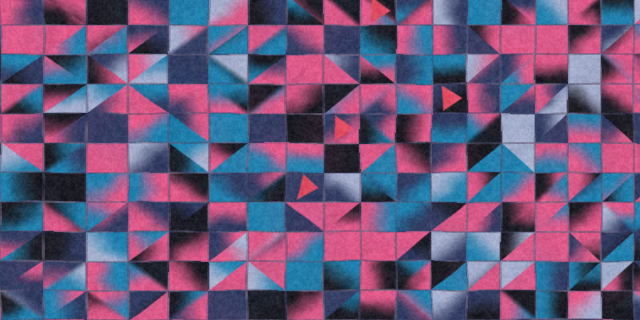
Write a Shadertoy shader that draws this pattern.

```glsl
// Airbrushed patchwork of slightly uneven tiles in pink, teal, navy and black.
// Each tile is flat, softly graded, or split on a diagonal into two graded
// halves; thin seams, chalky grain and a few red shards add wear.

#define ROWS 10.85
#define COLUMN_CURVE vec2(14.45, 2.75) // linear and quadratic column growth
#define SEAM_WIDTH 0.018
#define SPLIT_CHANCE 0.52
#define FLAT_CHANCE 0.30
#define GRAIN 0.07
#define PINK vec3(0.89, 0.35, 0.54)
#define TEAL vec3(0.12, 0.51, 0.69)
#define NAVY vec3(0.19, 0.23, 0.38)
#define BLACK vec3(0.10, 0.10, 0.13)
#define PALE vec3(0.66, 0.70, 0.82)
#define RED vec3(0.88, 0.27, 0.31)

float hash(vec2 p, float salt) {
    vec3 q = fract(vec3(p.xyx + salt * 7.31) * vec3(0.1031, 0.1030, 0.0973));
    q += dot(q, q.yzx + 33.33);
    return fract((q.x + q.y) * q.z);
}

float noise(vec2 p) {
    vec2 i = floor(p), f = fract(p);
    f = f * f * (3.0 - 2.0 * f);
    return mix(mix(hash(i, 0.0), hash(i + vec2(1, 0), 0.0), f.x),
               mix(hash(i + vec2(0, 1), 0.0), hash(i + vec2(1, 1), 0.0), f.x), f.y);
}

// Weighted choice from the five paints
vec3 paint(float h) {
    if (h < 0.29) return PINK;
    if (h < 0.52) return TEAL;
    if (h < 0.72) return NAVY;
    if (h < 0.90) return BLACK;
    return PALE;
}

// Soft gradient between two paints in one of eight directions
vec3 airbrush(vec2 cell, vec2 f, float salt) {
    float first = hash(cell, salt);
    // Neighbouring tiles alternate between warm and cool
    float parity = mod(cell.x + cell.y, 2.0);
    if (hash(cell, salt + 1.0) < 0.3) first = mix(0.3 + 0.6 * first, 0.28 * first, parity);
    vec3 a = paint(first);
    vec3 b = paint(fract(first + 0.2 + 0.6 * hash(cell, salt + 2.0)));
    if (hash(cell, salt + 3.0) < FLAT_CHANCE) b = mix(a, b, 0.06);
    float angle = floor(hash(cell, salt + 4.0) * 8.0) * 0.785398;
    float t = dot(f - 0.5, vec2(cos(angle), sin(angle))) + 0.5;
    t += 0.25 * (noise(f * 2.5 + cell * 5.0) - 0.5);
    return mix(a, b, smoothstep(0.12, 0.92, t));
}

// Signed distance to the side of a triangle running from a to b
float side(vec2 p, vec2 a, vec2 b) {
    vec2 e = normalize(b - a);
    return dot(p - a, vec2(e.y, -e.x));
}

void mainImage(out vec4 fragColor, in vec2 fragCoord) {
    vec2 uv = fragCoord / iResolution.xy;
    vec2 canvas = fragCoord / iResolution.y;
    float pixel = ROWS / iResolution.y;

    // Uneven grid with hand-drawn wobble
    vec2 grid = vec2(uv.x * (COLUMN_CURVE.x + COLUMN_CURVE.y * uv.x), uv.y * ROWS);
    grid += 0.06 * (vec2(noise(canvas * 9.0), noise(canvas * 9.0 + 40.0)) - 0.5);
    vec2 cell = floor(grid), f = fract(grid);

    // Tile surface, with an optional diagonal fold
    vec3 color = airbrush(cell, f, 1.0);
    if (hash(cell, 12.0) < SPLIT_CHANCE) {
        float slope = hash(cell, 13.0) < 0.32 ? 1.0 : -1.0;
        float fold = dot(f - 0.5, vec2(slope, 1.0)) * 0.7071;
        float softness = hash(cell, 14.0) < 0.25 ? 0.10 : 0.012;
        float upper = smoothstep(-softness - pixel * 0.6, softness + pixel * 0.6, fold);
        color = mix(color, airbrush(cell, f, 21.0), upper);
    }

    // Rare narrow red shard
    if (hash(cell, 31.0) < 0.035) {
        vec2 tip = vec2(0.15 + 0.3 * hash(cell, 32.0), 0.95);
        vec2 low = vec2(0.3, 0.08), corner = vec2(0.85, 0.5);
        float d = max(side(f, tip, low), max(side(f, low, corner), side(f, corner, tip)));
        color = mix(color, mix(RED, PINK, f.x * 0.6), 1.0 - smoothstep(-pixel, pixel, d));
    }

    // Faint, broken seams: dark groove beside a worn light edge
    vec2 edge = min(f, 1.0 - f);
    float seam = 1.0 - smoothstep(SEAM_WIDTH, SEAM_WIDTH + pixel, min(edge.x, edge.y));
    float wear = noise(canvas * 22.0 + 9.0);
    vec3 seamColor = mix(NAVY, vec3(0.48, 0.42, 0.52), wear);
    color = mix(color, seamColor, seam * (0.3 + 0.4 * wear));

    // Chalky mottling and fine grain
    float chalk = noise(canvas * 190.0) + 0.6 * noise(canvas * 70.0) - 0.8;
    color += GRAIN * chalk;
    color = mix(color, vec3(0.40, 0.38, 0.48), 0.08 * noise(canvas * 14.0));

    fragColor = vec4(clamp(color, 0.0, 1.0), 1.0);
}
```
